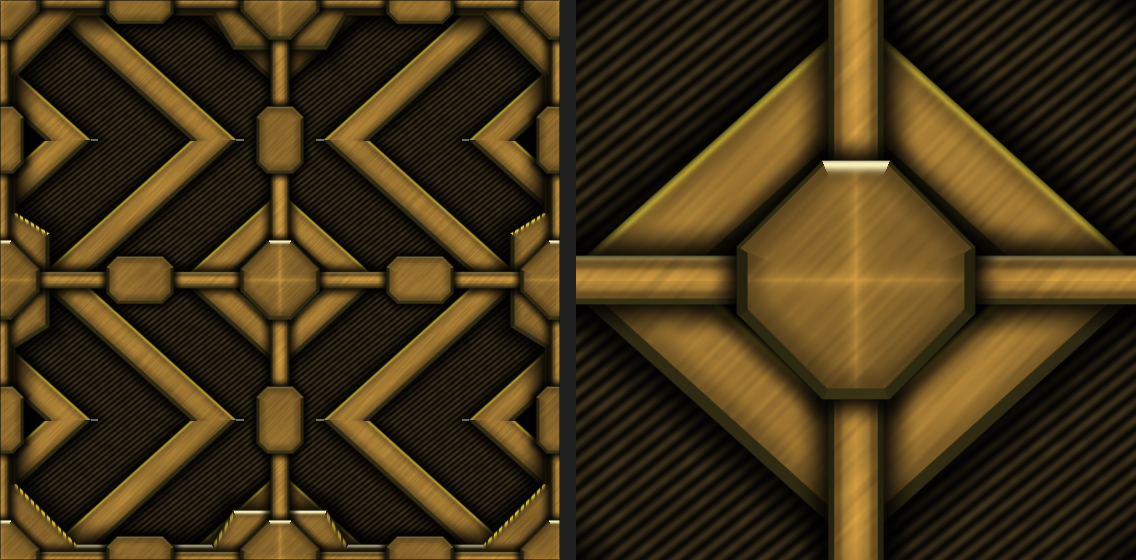
Left, the full canvas; right, a detail of the centre.
Give the GLSL for this pattern, as a WebGL 1 fragment shader.

```glsl
precision highp float;
// Brass lattice over ribbed dark panels: two by two cells with mirrored chevrons.
// Distance functions for chevrons, frame, bars, plates and octagonal nodes are
// stacked as bevelled layers, each with a shadow, an olive rim and a lit top edge.
uniform vec2 u_resolution;

float hash(vec2 p) {
  return fract(sin(dot(p, vec2(127.1, 311.7))) * 4375.85);
}

float noise(vec2 p) {
  vec2 i = floor(p), f = fract(p);
  f = f * f * (3.0 - 2.0 * f);
  return mix(mix(hash(i), hash(i + vec2(1, 0)), f.x),
             mix(hash(i + vec2(0, 1)), hash(i + vec2(1, 1)), f.x), f.y);
}

// Distance to the nearest grid lines; nodes lie at whole numbers.
vec2 gridDistance(vec2 p) { return abs(fract(p + 0.5) - 0.5); }

// Horizontal offset from the first chevron's outer edge.
float chevronOffset(vec2 p) {
  return abs(p.x) - abs(fract(p.y) - 0.5) / 0.9 - 0.154;
}

float chevrons(vec2 p) {
  float band = mod(chevronOffset(p) + 0.178, 0.52) - 0.178;
  return (abs(band - 0.082) - 0.082) * 0.669;
}

// Trapezoid reaching inward from the middle of a canvas side.
float sideTab(float depth, float along) {
  return max(depth - 0.177, 0.523 * depth + 0.852 * along - 0.235);
}

float frame(vec2 p) {
  vec2 a = abs(p), e = 1.0 - a;
  float border = min(min(e.x, e.y) - 0.055, (e.x + e.y - 0.33) * 0.707);
  return min(border, min(sideTab(e.x, a.y), sideTab(e.y, a.x)));
}

float bars(vec2 p) {
  vec2 g = gridDistance(p);
  return min(g.x - 0.033, g.y - 0.029);
}

float plate(float along, float across) {
  return max(max(along - 0.12, across - 0.085), (along + across - 0.167) * 0.707);
}

float plates(vec2 p) {
  vec2 g = gridDistance(p);
  return min(plate(0.5 - g.y, g.x), plate(0.5 - g.x, g.y));
}

float nodes(vec2 p) {
  vec2 g = gridDistance(p);
  return max(max(g.x, g.y) - 0.142, (g.x + g.y - 0.182) * 0.707);
}

// Brass with fine diagonal brushing and broad tarnish.
vec3 brushedBrass(vec2 p) {
  float streak = noise(vec2((p.x + p.y) * 9.0, (p.x - p.y) * 130.0));
  float tarnish = noise(p * 7.0 + 20.0);
  return vec3(0.61, 0.455, 0.19) * (0.84 + 0.16 * streak + 0.16 * tarnish);
}

// Lays one bevelled metal shape over the colour below it.
vec3 layer(vec3 below, vec3 metal, float d, float up, float shadow, float rim, float glint) {
  float px = 2.0 / u_resolution.y;
  vec3 col = below * mix(0.08, 1.0, smoothstep(-0.2 * shadow, shadow, d));
  float inner = d + rim * mix(1.0, 0.35, smoothstep(0.2, 0.7, up));
  vec3 side = vec3(0.19, 0.17, 0.07) * (0.75 + 0.4 * up * up);
  vec3 face = metal * (0.7 + 0.3 * smoothstep(0.0, 0.035, -inner));
  vec3 body = mix(face, side, smoothstep(-px, px, inner));
  float line = inner / (0.003 + 0.003 * glint);
  float lit = exp(-line * line) * smoothstep(0.3, 0.65, up) * min(glint, 1.0);
  vec3 glow = mix(vec3(0.82, 0.73, 0.22), vec3(0.97, 0.94, 0.72), smoothstep(0.8, 1.0, up));
  body = mix(body, glow, lit);
  return mix(body, col, smoothstep(-px, px, d));
}

void main() {
  vec2 p = gl_FragCoord.xy / u_resolution * 2.0 - 1.0;
  vec2 above = p + vec2(0.0, 0.004);
  vec2 g = gridDistance(p);
  vec3 brass = brushedBrass(p);

  // Ribbed panel, blackened behind the outermost chevrons.
  float rib = 0.5 + 0.5 * sin(dot(p, vec2(-0.62, 0.78)) * 6.2832 / 0.0162);
  vec3 col = mix(vec3(0.04, 0.032, 0.016), vec3(0.21, 0.175, 0.095), rib);
  col *= 0.85 + 0.3 * noise(p * 60.0);
  float offset = chevronOffset(p);
  col *= 1.0 - 0.9 * smoothstep(0.6, 0.7, offset);

  float d = chevrons(p);
  float up = (chevrons(above) - d) / 0.004;
  col = layer(col, brass * 1.04, d, up, 0.06, 0.015, 0.7);

  // Small grey pin ahead of each chevron tip.
  float ahead = mod(offset + 0.178, 0.52) - 0.178;
  float pin = step(-0.027, ahead) * step(ahead, 0.0);
  col = mix(col, vec3(0.42, 0.42, 0.38), pin * smoothstep(0.005, 0.002, abs(fract(p.y) - 0.5)));

  // Outer frame, with notched highlights on its slanted edges.
  d = frame(p);
  up = (frame(above) - d) / 0.004;
  float notch = smoothstep(0.25, 0.6, abs(fract(p.x * 52.0) - 0.5) * 2.0);
  float frameGlint = 1.5 * mix(notch, 1.0, smoothstep(0.9, 0.97, up));
  col = layer(col, brass * 0.88, d, up, 0.1, 0.015, frameGlint);

  d = bars(p);
  up = (bars(above) - d) / 0.004;
  vec3 barMetal = brass * (0.95 + 0.35 * smoothstep(0.012, 0.02, -d));
  col = layer(col, barMetal, d, up, 0.045, 0.007, 0.25);

  d = plates(p);
  up = (plates(above) - d) / 0.004;
  col = layer(col, brass * 0.9, d, up, 0.035, 0.011, 0.2);

  // Octagonal nodes, with a soft shining cross and a bright top joint.
  d = nodes(p);
  up = (nodes(above) - d) / 0.004;
  float cross = exp(-g.x * 110.0) + exp(-g.y * 110.0);
  vec3 nodeMetal = brass * (0.82 + 0.28 * cross);
  col = layer(col, nodeMetal, d, up, 0.035, 0.013, 1.6 * smoothstep(0.9, 1.0, up));

  vec2 edge = 1.0 - abs(p);
  col *= mix(0.35, 1.0, smoothstep(0.0, 0.006, min(edge.x, edge.y)));
  gl_FragColor = vec4(col, 1.0);
}
```
